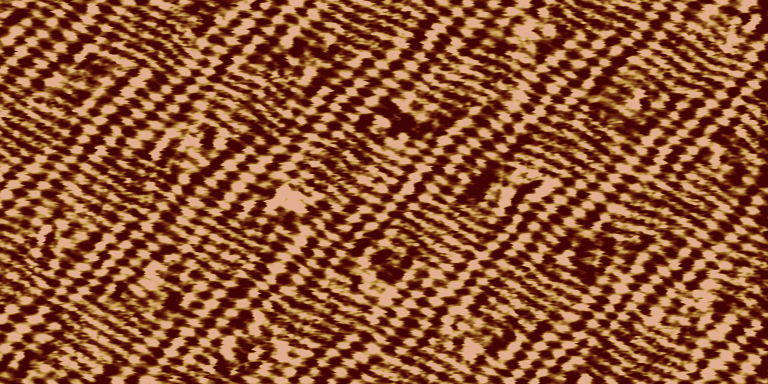
Write a Shadertoy shader that draws this texture.

```glsl
// Scanned height map: a slanted lattice of finely rippled patches between beaded diagonal ridges.

const float TAU = 6.28319;

// Lattice of patches, in units of canvas height
const vec2 LATTICE_A = vec2(0.253, -0.165);
const vec2 LATTICE_B = vec2(0.326, 0.220);
const vec2 PATCH_CENTER = vec2(0.39, 0.896);

// Ripples inside patches and ridges between them
const vec2 RIPPLE_NORMAL = vec2(0.47, 0.88);
const float RIPPLE_PERIOD = 0.0315;
const vec2 RIDGE_NORMAL = vec2(0.73, -0.68);
const float RIDGE_PERIOD = 0.0535;

// Blotches between patches, steeper than the ridges
const vec2 BLOTCH_NORMAL = vec2(0.87, -0.5);
const vec2 BLOTCH_ALONG = vec2(0.5, 0.87);
const vec2 BLOTCH_SIZE = vec2(0.022, 0.036);

// Scan line roughness
const vec2 JITTER_SCALE = vec2(30.0, 240.0);
const float JITTER_AMOUNT = 0.005;
const vec2 STREAK_SCALE = vec2(85.0, 190.0);

// Colours from low to high, with the height of each
const vec3 COLORS[6] = vec3[6](
    vec3(0.26, 0.01, 0.02), vec3(0.39, 0.11, 0.04), vec3(0.51, 0.28, 0.10),
    vec3(0.66, 0.47, 0.20), vec3(0.79, 0.64, 0.31), vec3(0.89, 0.68, 0.57));
const float LEVELS[6] = float[6](-1.12, -0.50, -0.04, 0.32, 0.66, 1.04);

vec3 hash3(vec2 cell) {
    vec3 q = fract(cell.xyx * vec3(0.1031, 0.1030, 0.0973));
    q += dot(q, q.yxz + 33.33);
    return fract((q.xxy + q.yzz) * q.zyx);
}

// Cellular noise: signed soft grains, one per cell
float grains(vec2 p) {
    vec2 cell = floor(p);
    float sum = 0.0;
    for (int y = -1; y <= 1; y++) {
        for (int x = -1; x <= 1; x++) {
            vec2 id = cell + vec2(x, y);
            vec3 rnd = hash3(id + 200.0);
            vec2 d = p - id - rnd.xy;
            float falloff = max(0.0, 1.0 - dot(d, d));
            sum += (2.0 * rnd.z - 1.0) * falloff * falloff;
        }
    }
    return sum;
}

// Layered sines and loose grains that bend the pattern
vec2 bend(vec2 p) {
    vec2 slow = sin(vec2(17.0 * p.y + 9.0 * p.x, 19.0 * p.x - 12.0 * p.y + 2.0));
    vec2 quick = sin(vec2(47.0 * p.y - 31.0 * p.x + 1.0, 53.0 * p.x + 29.0 * p.y));
    vec2 loose = vec2(grains(p * 13.0), grains(p * 13.0 + 71.0));
    return 0.006 * slow + 0.002 * quick + 0.007 * loose;
}

float wave(vec2 p, vec2 normal, float period) {
    return cos(TAU * dot(p, normal) / period);
}

float surface(vec2 p) {
    // Rough scan lines, then gentle bending
    vec2 q = p;
    q.x += JITTER_AMOUNT * grains(p * JITTER_SCALE);
    q += bend(q);

    // Zones of the lattice cell
    vec2 uv = inverse(mat2(LATTICE_A, LATTICE_B)) * (q - PATCH_CENTER);
    vec2 c = cos(TAU * uv);
    float patchZone = smoothstep(-0.4, 0.9, c.x + 0.8 * c.y);
    float blotchZone = smoothstep(0.2, -0.7, c.y) * smoothstep(-0.8, 0.5, c.x);

    // Ripples, ridges, blotches and streaks
    float ripple = wave(q, RIPPLE_NORMAL, RIPPLE_PERIOD);
    float ridge = wave(q - PATCH_CENTER, RIDGE_NORMAL, RIDGE_PERIOD);
    vec2 across = vec2(dot(q, BLOTCH_NORMAL), dot(q, BLOTCH_ALONG));
    float blotch = grains(across / BLOTCH_SIZE);
    float streak = grains(p * STREAK_SCALE + 37.0);

    float h = ripple * mix(0.92, 0.88, patchZone) * (1.0 - 0.3 * blotchZone);
    h += ridge * mix(1.25, 0.2, patchZone) * (1.0 - 0.35 * blotchZone);
    h += blotch * (0.75 + 1.2 * blotchZone);
    h += streak * mix(0.45, 0.9, patchZone);
    return h - 0.06 * patchZone;
}

vec3 palette(float h) {
    vec3 color = COLORS[0];
    for (int i = 1; i < 6; i++) {
        float t = (h - LEVELS[i - 1]) / (LEVELS[i] - LEVELS[i - 1]);
        color = mix(color, COLORS[i], clamp(t, 0.0, 1.0));
    }
    return color;
}

void mainImage(out vec4 fragColor, in vec2 fragCoord) {
    vec2 p = fragCoord / iResolution.y;
    float h = surface(p);

    // Darker right margin
    float right = iResolution.x / iResolution.y;
    h -= 1.1 * smoothstep(right - 0.03, right - 0.008, p.x);

    fragColor = vec4(palette(h), 1.0);
}
```
